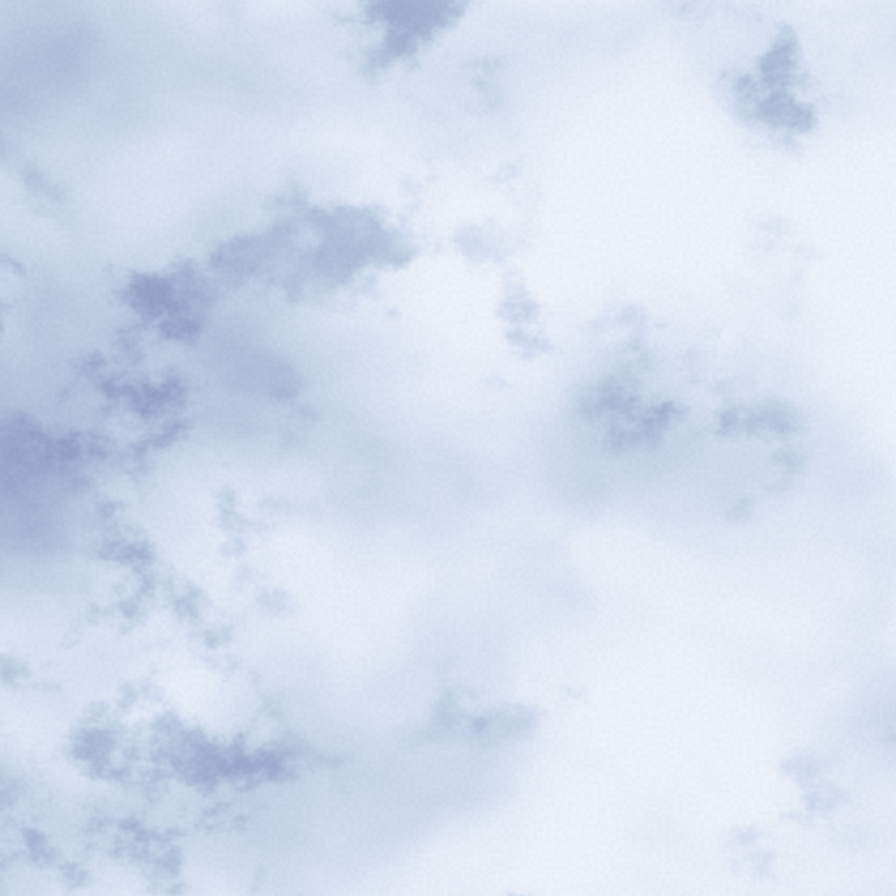
This texture is drawn by a WebGL 1 fragment shader. Its source:

```glsl
precision highp float;
// Soft overcast sky: pale, broad cloud banks with frayed blue-grey wisps.
// Gradient-noise layers build a haze density, with wisps gathered in patches;
// a colour ramp then turns density into tone, and a faint grain is added.

uniform vec2 u_resolution;

const float TAU = 6.2831853;

float hash(vec2 p) {
  vec3 q = fract(vec3(p.xyx) * 0.1031);
  q += dot(q, q.yzx + 33.33);
  return fract((q.x + q.y) * q.z);
}

// Dot product of a cell corner's random unit gradient with an offset
float cornerSlope(vec2 cell, vec2 offset) {
  float angle = TAU * hash(cell);
  return dot(vec2(cos(angle), sin(angle)), offset);
}

// Signed gradient noise with quintic blending
float gradientNoise(vec2 p) {
  vec2 cell = floor(p);
  vec2 f = p - cell;
  vec2 blend = f * f * f * (f * (f * 6.0 - 15.0) + 10.0);
  vec2 e = vec2(1.0, 0.0);
  float low = mix(cornerSlope(cell, f),
                  cornerSlope(cell + e.xy, f - e.xy), blend.x);
  float high = mix(cornerSlope(cell + e.yx, f - e.yx),
                   cornerSlope(cell + e.xx, f - e.xx), blend.x);
  return mix(low, high, blend.y);
}

// Octaves turned against each other to hide the lattice
float fbm(vec2 p, float gain) {
  mat2 turn = mat2(0.8, 0.6, -0.6, 0.8);
  float sum = 0.0;
  float amplitude = 1.0;
  for (int i = 0; i < 5; i++) {
    sum += amplitude * gradientNoise(p);
    p = turn * p * 2.03 + vec2(17.3, 9.1);
    amplitude *= gain;
  }
  return sum;
}

// Broad banks, denser towards the left
float cloudBanks(vec2 uv) {
  vec2 drift = 0.06 * vec2(gradientNoise(uv * 4.0 + 51.0),
                           gradientNoise(uv * 4.0 + 83.0));
  float bank = fbm((uv + drift) * vec2(2.5, 3.0) + vec2(20.0, 37.0), 0.42);
  return 0.82 * bank + 0.6 * (0.5 - uv.x);
}

// Frayed dark tufts, present only inside scattered patches
float wisps(vec2 uv) {
  float patchField = fbm(uv * vec2(3.2, 3.8) + vec2(64.0, 12.0), 0.45);
  float presence = smoothstep(-0.08, 0.4, patchField + 0.2 * (0.5 - uv.x));
  float tuft = fbm(uv * vec2(7.5, 9.0) + vec2(5.0, 91.0), 0.58);
  return presence * smoothstep(-0.2, 0.55, tuft);
}

// Linear step between two densities
float ramp(float from, float to, float x) {
  return clamp((x - from) / (to - from), 0.0, 1.0);
}

vec3 skyTone(float density) {
  vec3 glow = vec3(0.925, 0.942, 0.975);
  vec3 pale = vec3(0.89, 0.92, 0.965);
  vec3 mist = vec3(0.83, 0.87, 0.94);
  vec3 blue = vec3(0.76, 0.82, 0.90);
  vec3 slate = vec3(0.67, 0.73, 0.84);
  vec3 deep = vec3(0.58, 0.64, 0.78);
  vec3 tone = mix(glow, pale, ramp(0.0, 0.11, density));
  tone = mix(tone, mist, ramp(0.11, 0.29, density));
  tone = mix(tone, blue, ramp(0.29, 0.50, density));
  tone = mix(tone, slate, ramp(0.50, 0.77, density));
  return mix(tone, deep, ramp(0.77, 1.1, density));
}

void main() {
  vec2 uv = gl_FragCoord.xy / min(u_resolution.x, u_resolution.y);

  // Combine the layers, rounding off the brightest parts
  float density = 0.155 + cloudBanks(uv) + 0.58 * wisps(uv);
  density = 0.5 * (density + sqrt(density * density + 0.012));

  // Faint soft grain
  float grain = 0.021 * gradientNoise(uv * 210.0);
  gl_FragColor = vec4(skyTone(density) + grain, 1.0);
}
```
